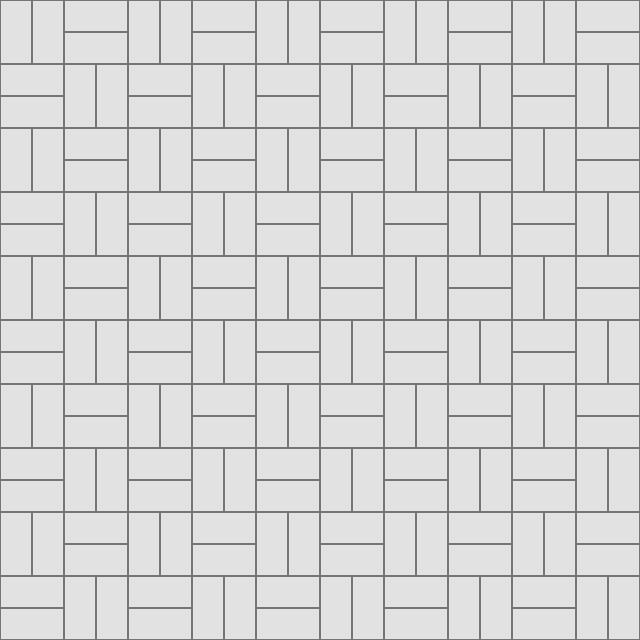
A Shadertoy shader for this pattern:

```glsl
// Basket-weave paving: pairs of pale slabs turned a quarter in alternate cells, with thin dark joints

// Share of a pixel covered by a line whose centre lies at the given distance
float lineCoverage(float dist, float width, float pixel) {
    float nearSide = max(dist - 0.5 * pixel, -0.5 * width);
    float farSide = min(dist + 0.5 * pixel, 0.5 * width);
    return clamp((farSide - nearSide) / pixel, 0.0, 1.0);
}

// Distance to the closest joint, in cell units
float jointDistance(vec2 p) {
    vec2 cell = floor(p);
    vec2 local = abs(fract(p) - 0.5);
    float border = 0.5 - max(local.x, local.y);

    // Even cells split into stacked slabs, odd cells into upright ones
    bool upright = mod(cell.x + cell.y, 2.0) > 0.5;
    float divider = upright ? local.x : local.y;
    return min(border, divider);
}

void mainImage(out vec4 fragColor, in vec2 fragCoord) {
    const float cells = 10.0;
    vec2 uv = fragCoord / iResolution.xy;
    float pixel = 1.0 / min(iResolution.x, iResolution.y);

    float dist = jointDistance(uv * cells) / cells;
    float joint = lineCoverage(dist, 0.0019, pixel);

    vec3 slabColor = vec3(0.888);
    vec3 jointColor = vec3(0.19);
    fragColor = vec4(mix(slabColor, jointColor, joint), 1.0);
}
```
